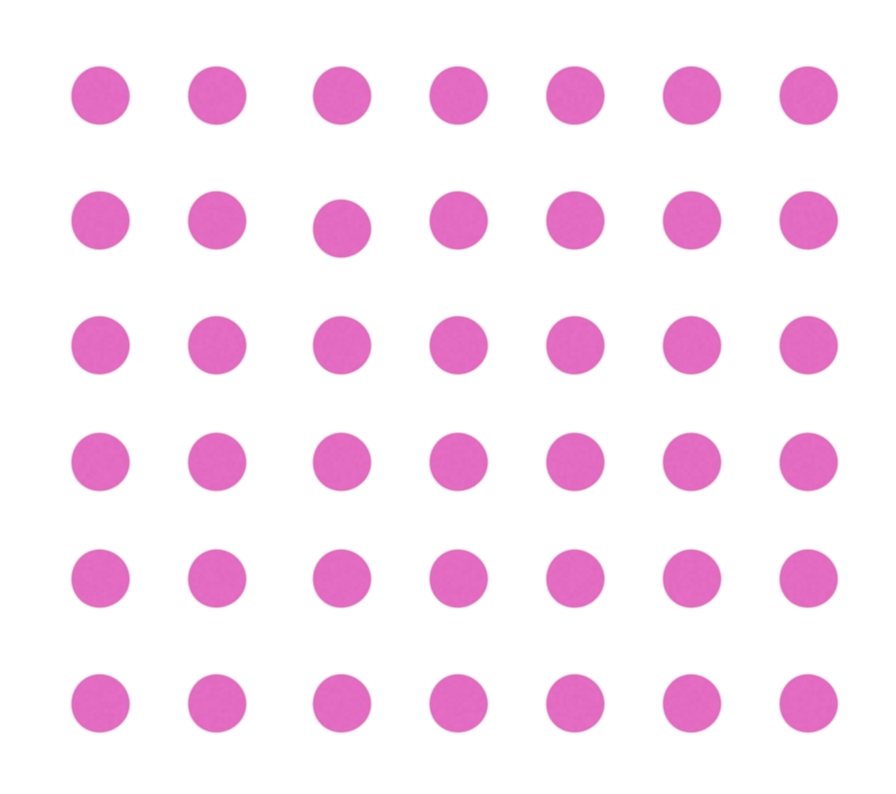
Write a Shadertoy shader that draws this pattern.

```glsl
// Seven by six pink dots on white, with slightly uneven spacing and soft, worn rims.

float hash(vec2 cell) {
    vec3 q = fract(vec3(cell.xyx) * 0.1031);
    q += dot(q, q.yzx + 33.33);
    return fract((q.x + q.y) * q.z);
}

float valueNoise(vec2 p) {
    vec2 cell = floor(p), f = fract(p);
    f = f * f * (3.0 - 2.0 * f);
    return mix(mix(hash(cell), hash(cell + vec2(1, 0)), f.x),
               mix(hash(cell + vec2(0, 1)), hash(cell + vec2(1, 1)), f.x), f.y);
}

// Centre of a dot, in units of the basic spacing, measured from the top left
vec2 dotCentre(vec2 id) {
    vec2 centre = vec2(0.86, 0.82) + id;
    centre.x += 0.07 * step(2.0, id.x);
    centre.y += 0.07 * (step(1.0, id.y) + step(2.0, id.y) + step(5.0, id.y));
    // One dot has slipped below its row
    if (id == vec2(2, 1)) centre.y += 0.07;
    return centre;
}

// Signed distance to a nearly round dot
float dotDistance(vec2 offset, vec2 id) {
    float angle = atan(offset.y, offset.x);
    float wobble = sin(3.0 * angle + 0.8 + 0.6 * hash(id));
    return length(offset) - 0.249 - 0.002 * wobble;
}

void mainImage(out vec4 fragColor, in vec2 fragCoord) {
    float pixel = 7.68 / iResolution.x;
    vec2 p = vec2(fragCoord.x, iResolution.y - fragCoord.y) * pixel;

    // Nearest edge over the whole grid
    float d = 10.0;
    for (int row = 0; row < 6; row++) {
        for (int column = 0; column < 7; column++) {
            vec2 id = vec2(column, row);
            d = min(d, dotDistance(p - dotCentre(id), id));
        }
    }

    // Faint mottling inside, duller towards the rim
    float mottle = valueNoise(p * 32.0) + 0.5 * valueNoise(p * 75.0) - 0.75;
    vec3 pink = vec3(0.89, 0.42, 0.76) + 0.018 * mottle;
    vec3 ink = mix(pink, vec3(0.84, 0.44, 0.71), smoothstep(-0.027, -0.006, d));

    // Pale fringe on the paper, then the dot itself
    vec3 color = mix(vec3(1), vec3(0.98, 0.87, 0.96), 0.6 * (1.0 - smoothstep(0.0, 0.025, d)));
    float softness = max(0.011, 0.75 * pixel);
    color = mix(color, ink, 1.0 - smoothstep(-softness, softness, d));
    fragColor = vec4(color, 1.0);
}
```
